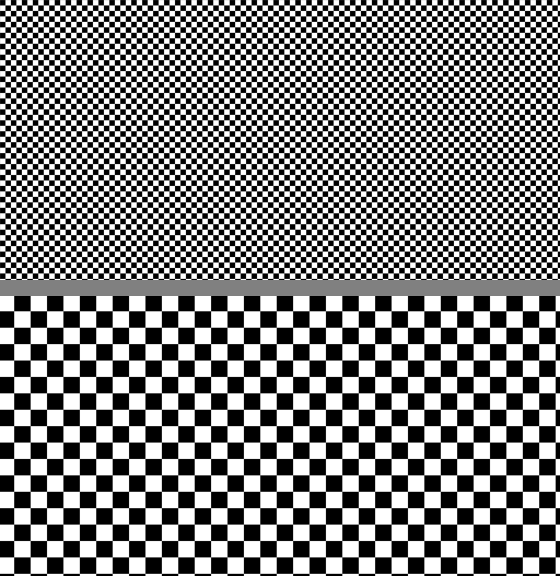
Top: the whole. Bottom: its middle third, enlarged.
Reproduce this pattern procedurally as a Shadertoy shader.

```glsl
// Soft square wave per axis: 0 on even cells, 1 on odd cells
vec2 alternatingBands(vec2 cells, float softness) {
    vec2 edgeDistance = abs(mod(cells + 0.5, 2.0) - 1.0) - 0.5;
    return smoothstep(-softness, softness, edgeDistance);
}

void mainImage(out vec4 fragColor, in vec2 fragCoord) {
    // Square cells counted from the top left corner, 51.2 to the canvas height
    float cellsPerPixel = 51.2 / iResolution.y;
    vec2 cells = vec2(fragCoord.x, iResolution.y - fragCoord.y) * cellsPerPixel;

    // Exclusive or of columns and rows gives the checkerboard
    vec2 bands = alternatingBands(cells, 0.7 * cellsPerPixel);
    float checker = mix(bands.x, 1.0 - bands.x, bands.y);

    fragColor = vec4(vec3(checker), 1.0);
}
```
